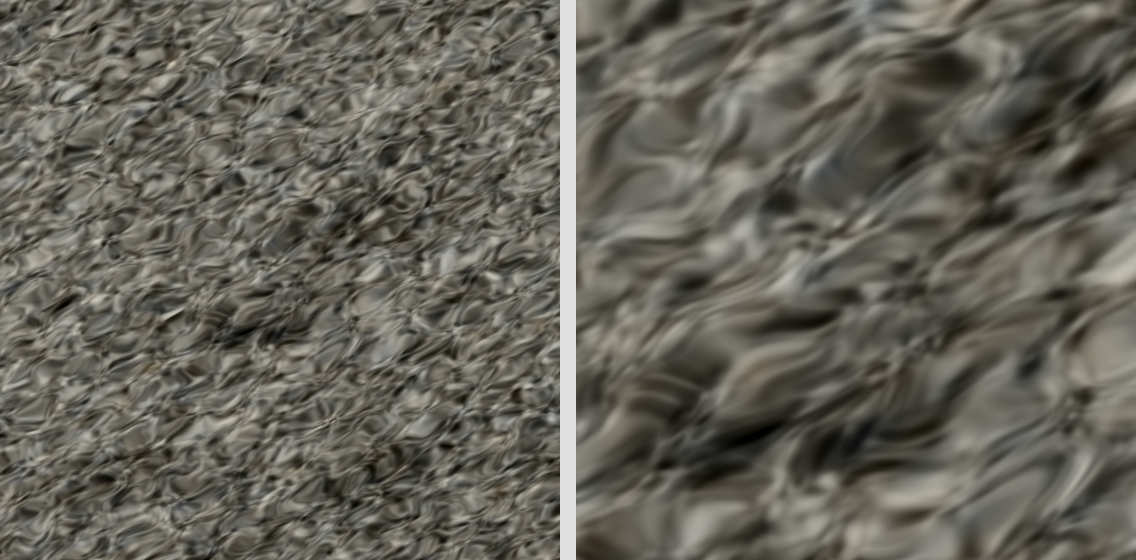
Left: the whole. Right: its middle third, enlarged.
A WebGL 1 fragment shader for this texture:

```glsl
precision highp float;
// Rough grey-brown stone: small crumpled chips lit from above, on a slanted grain.
uniform vec2 u_resolution;

// Colours
const vec3 SHADOW = vec3(0.21, 0.20, 0.17);
const vec3 LIGHT = vec3(0.62, 0.61, 0.57);
const vec3 WARM_TINT = vec3(0.014, 0.002, -0.014);

// Tone: average and spread between SHADOW and LIGHT
const float TONE_MEAN = 0.46;
const float TONE_SPREAD = 0.285;
const float RELIEF_SIGMA = 0.52;
const float SOFT_LIMIT = 0.05;

// Grain direction and shape
const float GRAIN_ANGLE = 0.42;
const vec2 GRAIN_STRETCH = vec2(0.74, 1.22);
const vec2 LIGHT_DIR = vec2(-0.25, 0.97);
const float FACET_TILT = 1.6;

// Layers: cells across the canvas, and strength
const float PATCH_CELLS = 7.0;
const float CHUNK_CELLS = 34.0;
const float RIDGE_CELLS = 46.0;
const float GRAIN_CELLS = 66.0;
const float GRIT_CELLS = 115.0;
const float PATCH_GAIN = 0.35;
const float CHUNK_GAIN = 0.45;
const float RIDGE_GAIN = 0.70;
const float GRAIN_GAIN = 0.80;
const float GRIT_GAIN = 0.42;
const float RIDGE_MEAN = 0.36;

// Bending of the grain
const float WARP_CELLS = 24.0;
const float WARP_AMOUNT = 0.012;

vec3 hash3(vec2 cell) {
  vec3 h = fract(cell.xyx * vec3(0.1031, 0.1030, 0.0973));
  h += dot(h, h.yxz + 33.33);
  return fract((h.xxy + h.yzz) * h.zyx);
}

// Cellular noise: each cell holds one round chip with its own
// brightness, shaded from its lit edge to its dark edge.
float chips(vec2 p, float seed) {
  p += seed * vec2(17.3, 41.7) + 200.0;
  vec2 cell = floor(p);
  vec2 inside = p - cell;
  float sum = 0.0;
  for (int y = -1; y <= 1; y++) {
    for (int x = -1; x <= 1; x++) {
      vec2 offset = vec2(float(x), float(y));
      vec3 rnd = hash3(cell + offset);
      vec2 d = inside - offset - rnd.xy;
      float falloff = max(1.0 - dot(d, d), 0.0);
      float brightness = rnd.z * 2.0 - 1.0;
      sum += falloff * falloff * falloff
           * (brightness + FACET_TILT * dot(d, LIGHT_DIR));
    }
  }
  return sum;
}

void main() {
  vec2 uv = gl_FragCoord.xy / min(u_resolution.x, u_resolution.y);

  // Turn and stretch the space along the grain, then crumple it
  float c = cos(GRAIN_ANGLE);
  float s = sin(GRAIN_ANGLE);
  vec2 p = vec2(c * uv.x + s * uv.y, c * uv.y - s * uv.x) * GRAIN_STRETCH;
  vec2 bend = vec2(chips(p * WARP_CELLS, 1.0), chips(p * WARP_CELLS, 2.0));
  vec2 q = p + WARP_AMOUNT * bend;

  // Relief from broad patches down to fine grit
  float broad = chips(p * PATCH_CELLS, 3.0);
  float ridge = RIDGE_MEAN - abs(chips(q * RIDGE_CELLS, 4.0));
  float relief = PATCH_GAIN * broad
               + CHUNK_GAIN * chips(q * CHUNK_CELLS, 5.0)
               + RIDGE_GAIN * ridge
               + GRAIN_GAIN * chips(q * GRAIN_CELLS, 6.0)
               + GRIT_GAIN * chips(q * GRIT_CELLS, 7.0);

  // Tone with soft ends, plus a faint change of warmth
  float z = relief / RELIEF_SIGMA;
  z *= 1.04 * inversesqrt(1.0 + SOFT_LIMIT * z * z);
  vec3 stone = mix(SHADOW, LIGHT, TONE_MEAN + TONE_SPREAD * z);
  stone += WARM_TINT * chips(p * CHUNK_CELLS, 8.0);
  gl_FragColor = vec4(clamp(stone, 0.0, 1.0), 1.0);
}
```
